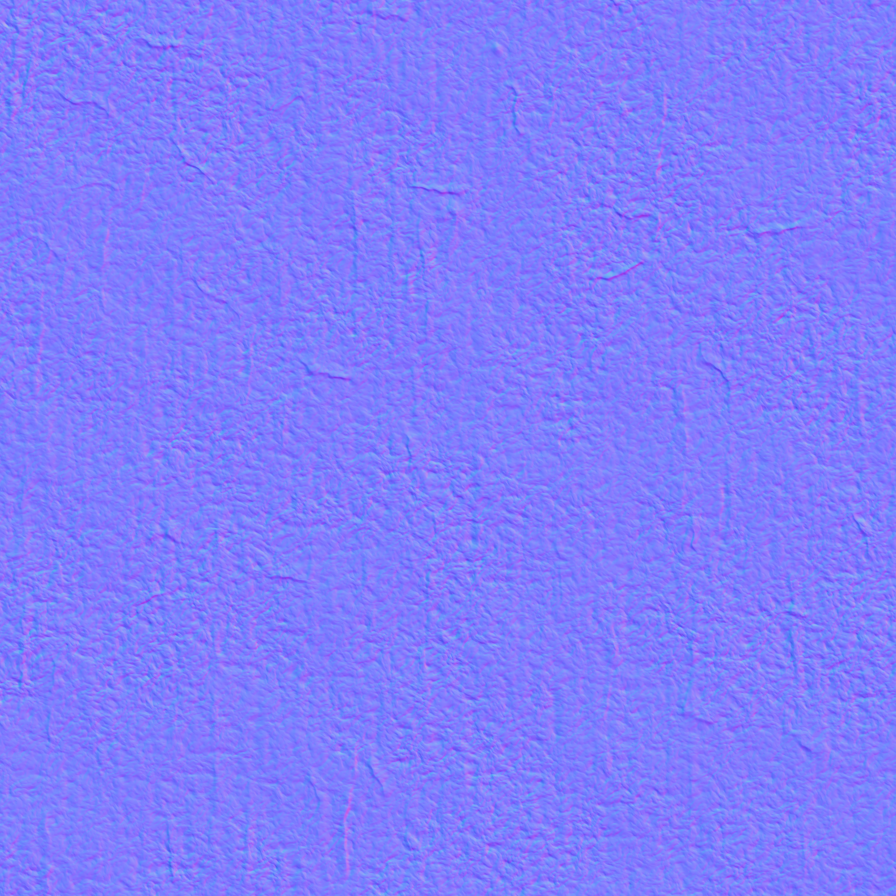
This texture map is drawn by a Shadertoy shader. Its source:

```glsl
vec2 hash2(vec2 p) {
    vec3 q = fract(p.xyx * vec3(0.1031, 0.1030, 0.0973));
    q += dot(q, q.yzx + 33.33);
    return fract((q.xx + q.yz) * q.zy);
}

vec2 unitVector(float angle) {
    return vec2(cos(angle), sin(angle));
}

float cornerSlope(vec2 cell, vec2 corner, vec2 local) {
    return dot(unitVector(6.2832 * hash2(cell + corner).x), local - corner);
}

float gradientNoise(vec2 p) {
    vec2 cell = floor(p), f = fract(p);
    vec2 u = f * f * f * (f * (f * 6.0 - 15.0) + 10.0);
    float low = mix(cornerSlope(cell, vec2(0, 0), f), cornerSlope(cell, vec2(1, 0), f), u.x);
    float high = mix(cornerSlope(cell, vec2(0, 1), f), cornerSlope(cell, vec2(1, 1), f), u.x);
    return mix(low, high, u.y);
}

vec2 noisePair(vec2 p) {
    return vec2(gradientNoise(p), gradientNoise(p + 40.0));
}

// Fine wrinkled plaster: each octave has its own steepness
float grain(vec2 p, float frequency, float steepness) {
    vec2 q = (p + 0.005 * noisePair(p * 35.0)) * vec2(1.0, 1.12);
    float height = 0.0;
    for (int i = 0; i < 3; i++) {
        float n = gradientNoise(q * frequency + 17.0 * float(i));
        float folded = sqrt(n * n + 0.004);
        height += mix(n, -folded, 0.4) * steepness / frequency;
        frequency *= 1.8;
        q = mat2(0.96, 0.28, -0.28, 0.96) * q;
    }
    return height;
}

// Ridge with one steep and one gentle flank, fading at both ends
float ridge(float across, float along, float halfLength, float width) {
    float flank = across < 0.0 ? width : 2.5 * width;
    float ends = 1.0 - smoothstep(0.4, 1.0, abs(along) / halfLength);
    return width * ends * exp(-across * across / (flank * flank));
}

// Long broken vertical runs, staggered by column
float drips(vec2 p, vec2 grid, float width, float seed) {
    float height = 0.0;
    for (int i = -1; i <= 1; i++) {
        float column = floor(p.x * grid.x) + float(i);
        float y = p.y * grid.y + 5.0 * hash2(vec2(column, seed)).x;
        vec2 id = vec2(column, floor(y) + seed);
        vec2 rnd = hash2(id + 3.0), shape = hash2(id + 71.0);
        float along = (fract(y) - 0.5) / grid.y;
        float wander = 0.012 * gradientNoise(vec2(p.y * 13.0, column * 3.7 + seed))
                     + 0.004 * gradientNoise(vec2(p.y * 70.0, column * 5.3));
        float center = (column + 0.2 + 0.6 * rnd.x) / grid.x + wander;
        center += (shape.x - 0.4) * 0.12 * along;
        float side = shape.y < 0.7 ? 1.0 : -1.0;
        float broken = smoothstep(-0.45, 0.3, gradientNoise(vec2(p.y * 30.0, column * 7.9 + seed)));
        float strength = rnd.y * broken * mix(1.3, 0.7, p.x);
        float halfLength = mix(0.25, 0.5, shape.x) / grid.y;
        height += strength * ridge(side * (p.x - center), along, halfLength, width);
    }
    return height;
}

// Short crumpled folds at scattered angles
float folds(vec2 p, float count, float width) {
    vec2 q = p + 0.018 * noisePair(p * 24.0 + 9.0) + 0.005 * noisePair(p * 80.0);
    float height = 0.0;
    for (int j = -1; j <= 1; j++)
    for (int i = -1; i <= 1; i++) {
        vec2 id = floor(q * count) + vec2(i, j);
        vec2 rnd = hash2(id + 131.0), shape = hash2(id + 211.0);
        vec2 offset = q - (id + rnd) / count;
        vec2 dir = unitVector(mix(-1.4, 0.8, shape.x));
        float across = dot(offset, vec2(-dir.y, dir.x));
        float strength = smoothstep(0.3, 1.0, shape.y);
        height += strength * ridge(across, dot(offset, dir), mix(0.02, 0.05, rnd.x), width);
    }
    return height;
}

// Rare round pimples
float bumps(vec2 p, float count, float radius) {
    vec2 id = floor(p * count), rnd = hash2(id + 307.0);
    float d = length(fract(p * count) - mix(vec2(0.2), vec2(0.8), rnd)) / (count * radius);
    return step(0.9, hash2(id + 401.0).x) * 0.4 * radius * exp(-d * d);
}

float plasterHeight(vec2 p) {
    float patches = gradientNoise(p * 5.0 + 5.0) + 0.7 * gradientNoise(p * 15.0);
    float roughness = mix(0.7, 1.25, smoothstep(-0.4, 0.5, patches));
    float height = roughness * grain(p, 75.0, 0.135);
    height += 0.0016 * gradientNoise(p * vec2(12.0, 10.0) + 31.0);
    height += 0.0006 * gradientNoise(p * vec2(85.0, 9.0));
    height += 0.55 * drips(p, vec2(14.0, 3.2), 0.0027, 11.0);
    height += 0.35 * drips(p, vec2(23.0, 6.0), 0.0022, 47.0);
    height += 0.50 * folds(p, 8.0, 0.0027);
    return height + bumps(p, 5.0, 0.005);
}

vec2 heightSlope(vec2 p, float e) {
    float dx = plasterHeight(p + vec2(e, 0)) - plasterHeight(p - vec2(e, 0));
    float dy = plasterHeight(p + vec2(0, e)) - plasterHeight(p - vec2(0, e));
    return vec2(dx, dy) / (2.0 * e);
}

void mainImage(out vec4 fragColor, in vec2 fragCoord) {
    vec2 p = fragCoord / iResolution.y;
    vec3 normal = normalize(vec3(-heightSlope(p, 0.0008), 1.0));
    vec3 flatTint = vec3(0.502, 0.491, 0.495);
    fragColor = vec4(flatTint + 0.5 * normal, 1.0);
}
```
